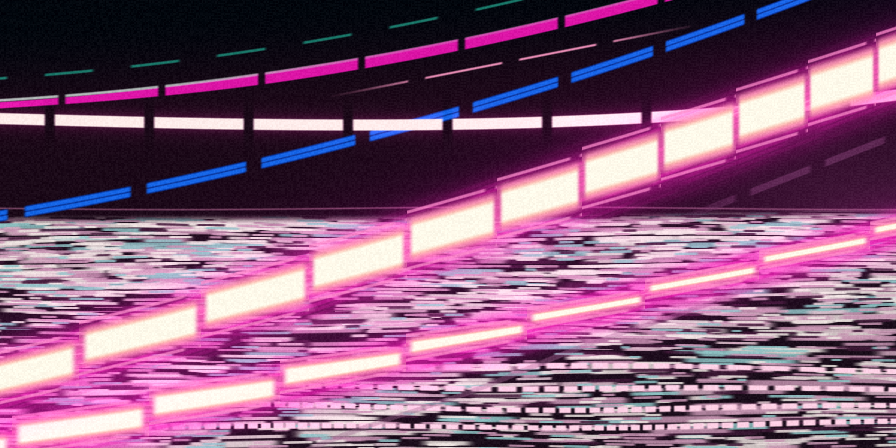
This background is drawn by a WebGL 1 fragment shader. Its source:

```glsl
precision highp float;
// Long-exposure night lights: dashed arcs sweep over a dark sky, two glowing
// pink beams cross the frame, and the lower half is water full of streaks.
// Arcs are parabolas cut by fract(); the water is layered cellular streaks.
uniform vec2 u_resolution;

float hash(vec2 p) {
  return fract(sin(dot(p, vec2(127.1, 311.7))) * 43758.5);
}

// Smooth-edged stroke around distance zero
float stroke(float d, float halfWidth) {
  float aa = 1.0 / u_resolution.y;
  return 1.0 - smoothstep(halfWidth - aa, halfWidth + aa, abs(d));
}

// Repeating dash with gaps at whole values of t
float dash(float t, float gap, float soft) {
  return 1.0 - smoothstep(0.5 - gap - soft, 0.5 - gap + soft, abs(fract(t) - 0.5));
}

// Cellular streaks: x is coverage, y is a random value for the cell
vec2 streak(vec2 p, float rows, float len) {
  vec2 q = p * vec2(1.0 / len, rows);
  q.x += 17.0 * hash(vec2(floor(q.y), rows));
  vec2 id = floor(q), f = fract(q);
  float span = 0.35 + 0.65 * hash(id + 9.3);
  float along = smoothstep(0.0, 0.12, f.x) * (1.0 - smoothstep(span - 0.12, span, f.x));
  float across = smoothstep(0.0, 0.3, f.y) * (1.0 - smoothstep(0.7, 1.0, f.y));
  return vec2(along * across, hash(id + rows));
}

vec3 sky(vec2 p) {
  vec3 c = mix(vec3(0.10, 0.035, 0.09), vec3(0.005, 0.025, 0.05),
               smoothstep(0.72, 0.95, p.y - 0.06 * p.x));
  return c + vec3(0.13, 0.05, 0.11) * smoothstep(1.3, 2.0, p.x) * (1.0 - smoothstep(0.5, 0.85, p.y));
}

vec3 water(vec2 p) {
  vec3 c = vec3(0.10, 0.05, 0.10);
  float density = mix(0.42, 0.78, smoothstep(0.18, 0.44, p.y));
  density *= 1.0 - 0.3 * smoothstep(0.07, 0.0, abs(p.y - 0.27)) * (1.0 - smoothstep(0.4, 1.0, p.x));
  p.y += 0.004 * sin(p.x * 5.0 + p.y * 20.0);
  for (int i = 0; i < 6; i++) {
    float k = float(i);
    vec2 s = streak(p, 53.0 + 17.0 * k, 0.34 - 0.05 * k);
    float hue = fract(s.y * 37.0);
    vec3 tint = mix(vec3(0.77, 0.58, 0.69), vec3(0.93, 0.90, 0.88), smoothstep(0.2, 0.5, hue));
    tint = mix(tint, vec3(0.55, 0.76, 0.76), step(0.72, hue));
    tint = mix(tint, vec3(0.24, 0.10, 0.21), step(0.88, hue));
    c = mix(c, tint, s.x * step(s.y, density) * 0.85);
  }
  // Rows of short reflected lights near the bottom
  for (int i = 0; i < 4; i++) {
    float k = float(i);
    float row = p.y - 0.178 + 0.042 * k - 0.006 * sin(p.x * 2.0 + k);
    float lit = stroke(row, 0.006) * dash(p.x * (17.0 + 5.0 * k) + 0.6 * sin(p.x * 9.0), 0.12, 0.1);
    c = mix(c, vec3(1.0, 0.82, 0.90), lit * smoothstep(0.4, 1.0, p.x + 0.15 * k));
  }
  return mix(c, vec3(0.62, 0.42, 0.56), 0.4 * stroke(p.y - 0.37 * (p.x - 0.7), 0.006));
}

// Glowing dashed beam; d is height above its curve, rate is the slope of t
vec3 beam(vec3 c, vec2 p, float d, float t, float rate, float core, float glow) {
  float fibre = streak(vec2(p.x, d), 85.0, 0.3).x;
  float reach = d < 0.0 ? glow * 1.35 : glow;
  float halo = exp(-pow(abs(d) / reach, 3.0)) * (0.72 + 0.28 * fibre);
  c += vec3(0.34, 0.01, 0.27) * exp(-abs(d) / glow * 0.85);
  c = mix(c, vec3(0.93, 0.12, 0.70), halo * 0.9);
  d += 0.08 * (fract(t) - 0.5) / rate;
  float lit = dash(t, 0.045, 0.035);
  float rim = stroke(abs(d) - core - 0.35 * glow, 0.0035) * dash(t + 0.08, 0.06, 0.03);
  c = mix(c, vec3(1.0, 0.55, 0.80), rim * 0.75);
  float shell = 1.0 - smoothstep(core, core + 0.02, abs(d));
  c = mix(c, vec3(1.0, 0.62, 0.72), shell * mix(0.45, 0.9, lit));
  float heart = 1.0 - smoothstep(core * 0.65, core + 0.004, abs(d));
  vec3 hot = mix(vec3(1.0, 0.88, 0.55), vec3(1.0, 0.98, 0.92), heart);
  return mix(c, hot, heart * lit);
}

void main() {
  vec2 p = gl_FragCoord.xy / u_resolution * vec2(2.0, 1.0);
  float x = p.x, x2 = x * x;
  float shore = 0.523 + 0.012 * smoothstep(1.0, 2.0, x);
  vec3 c = mix(sky(p), water(p), 1.0 - smoothstep(shore - 0.025, shore, p.y));
  c = mix(c, vec3(0.66, 0.40, 0.54), 0.6 * stroke(p.y - 0.535 + 0.003 * sin(x * 4.0), 0.0018));

  // Thin teal and pink arcs high in the sky
  float teal = stroke(p.y - 0.825 - 0.07 * x - 0.07 * x2, 0.003) * dash(x * 5.2 + 0.7, 0.22, 0.03);
  c = mix(c, vec3(0.12, 0.58, 0.50), teal * 0.8);
  float thin = stroke(p.y - 0.826 - 0.195 * (x - 0.95), 0.0025) * dash((x - 0.93) / 0.21, 0.09, 0.02);
  c = mix(c, vec3(0.90, 0.55, 0.70), thin * smoothstep(0.7, 1.0, x) * (1.0 - smoothstep(1.3, 1.6, x)));
  float faint = stroke(p.y - 0.604 - 0.39 * (x - 1.76), 0.008) * dash(x * 6.0 + 0.05, 0.1, 0.04);
  c = mix(c, vec3(0.42, 0.22, 0.38), faint * 0.6 * smoothstep(1.45, 1.7, x));

  // Magenta arc with a pale upper edge
  float m = p.y - 0.765 - 0.06 * x - 0.07 * x2;
  float mDash = dash((x - 0.138) / 0.223, 0.035, 0.02);
  c = mix(c, vec3(0.86, 0.08, 0.65), stroke(m, 0.007 + 0.006 * smoothstep(0.0, 0.7, x)) * mDash);
  c = mix(c, vec3(0.75, 0.80, 0.78), stroke(m - 0.011, 0.003) * mDash * (0.9 - 0.6 * smoothstep(0.2, 1.0, x)));

  // Blue arc of paired strokes
  float b = p.y - 0.518 - 0.168 * x - 0.058 * x2;
  float bDash = dash(3.5 * x + 0.45 * x2 - 0.127, 0.07, 0.02);
  c = mix(c, vec3(0.03, 0.20, 0.58), stroke(b, 0.013) * bDash);
  c = mix(c, vec3(0.08, 0.40, 0.90), stroke(abs(b) - 0.006, 0.0045) * bDash);

  // White arc with a soft pink fringe
  float a = x - 0.8;
  float w = p.y - 0.721 - a * a * (0.032 + 0.012 * a);
  float wDash = dash((x - 0.111) / 0.222, 0.05, 0.02);
  c += vec3(0.40, 0.08, 0.28) * exp(-abs(w) * 70.0) * wDash;
  c = mix(c, vec3(1.0, 0.93, 0.92), stroke(w, 0.0125) * wDash);

  // Lower beam thins to the right, upper beam swells
  c = beam(c, p, p.y - 0.01 - 0.21 * x - 0.015 * x2, 3.2 * x + 0.23 * x2 - 0.086,
           3.2 + 0.46 * x, mix(0.022, 0.005, smoothstep(0.3, 1.4, x)), 0.052 - 0.008 * x);
  c = beam(c, p, p.y - 0.155 - 0.31 * x - 0.022 * x2, 3.1 * x + 0.92 * x2 - 0.577,
           3.1 + 1.84 * x, 0.032 + 0.008 * x, 0.068);

  c += 0.05 * (hash(floor(p * 300.0)) - 0.5);
  gl_FragColor = vec4(clamp(c, 0.0, 1.0), 1.0);
}
```
